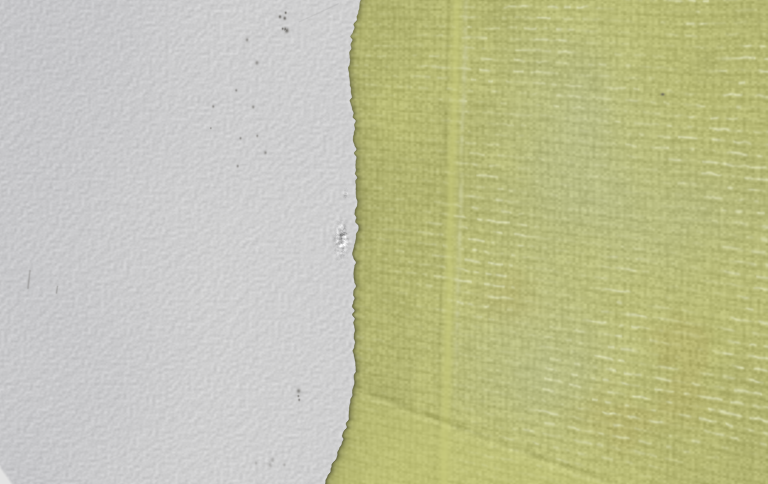
A WebGL 2 fragment shader for this texture:

```glsl
#version 300 es
precision highp float;
// A torn white plaster sheet on the left, uncovering yellow woven mesh on the right.
uniform vec2 u_resolution;
out vec4 outColor;

const vec3 PLASTER_LIGHT = vec3(0.812, 0.812, 0.814);
const vec3 PLASTER_SHADE = vec3(0.758, 0.760, 0.774);
const vec3 MESH_BASE = vec3(0.735, 0.742, 0.462);
const vec3 MESH_DARK = vec3(0.675, 0.682, 0.425);
const vec3 MESH_PALE = vec3(0.728, 0.745, 0.535);
const vec3 MESH_OCHRE = vec3(0.705, 0.685, 0.415);
const vec3 THREAD = vec3(0.825, 0.835, 0.660);
const vec3 RIDGE = vec3(0.780, 0.790, 0.475);
const vec3 DIRT = vec3(0.36, 0.35, 0.33);

float hash(vec2 p) {
  vec3 q = fract(vec3(p.xyx) * 0.1031);
  q += dot(q, q.yzx + 33.33);
  return fract((q.x + q.y) * q.z);
}

float noise(vec2 p) {
  vec2 i = floor(p), f = fract(p);
  f = f * f * (3.0 - 2.0 * f);
  return mix(mix(hash(i), hash(i + vec2(1, 0)), f.x),
             mix(hash(i + vec2(0, 1)), hash(i + vec2(1, 1)), f.x), f.y);
}

float fbm(vec2 p) {
  float sum = 0.0, amp = 0.5;
  for (int i = 0; i < 4; i++) {
    sum += amp * noise(p);
    p = p * 2.03 + 17.1;
    amp *= 0.5;
  }
  return sum;
}

float bell(float x, float width) { return exp(-x * x / (width * width)); }
float spot(vec2 p, vec2 centre, vec2 size) { vec2 d = (p - centre) / size; return exp(-dot(d, d)); }

float segment(vec2 p, vec2 a, vec2 b, float width) {
  vec2 ab = b - a;
  float t = clamp(dot(p - a, ab) / dot(ab, ab), 0.0, 1.0);
  return bell(length(p - a - t * ab), width);
}

// Small dark pits scattered around a centre
float specks(vec2 p, vec2 centre, vec2 spread, int count, float seed) {
  float mask = 0.0;
  for (int i = 0; i < count; i++) {
    vec2 key = vec2(float(i) * 3.7 + 1.0, seed);
    vec2 offset = vec2(hash(key), hash(key + 41.3)) * 2.0 - 1.0;
    float size = mix(0.0018, 0.0040, hash(key + 9.1));
    mask = max(mask, spot(p, centre + offset * spread, vec2(size, size * 1.2)));
  }
  return mask;
}

// Horizontal position of the torn edge at height y
float tornEdge(float y) {
  float curl = max(0.25 - y, 0.0) / 0.25;
  float x = 0.733 - 0.062 * curl * curl + 0.0065 * bell(y - 0.59, 0.09);
  x += 0.014 * smoothstep(0.92, 1.0, y) - 0.009 * bell(y - 0.87, 0.09);
  return x + 0.008 * (fbm(vec2(y * 38.0, 4.0)) - 0.47) + 0.006 * (noise(vec2(y * 120.0, 9.0)) - 0.5);
}

vec3 plaster(vec2 p, float gap) {
  float light = 0.42 + 0.55 * smoothstep(0.0, 0.5, p.x) - 0.15 * p.y * (1.0 - p.x);
  vec3 col = mix(PLASTER_SHADE, PLASTER_LIGHT, clamp(light + 0.4 * (fbm(p * 4.0) - 0.47), 0.0, 1.0));
  // Fine grain lit from the upper left
  vec2 g = p * vec2(150.0, 170.0);
  col += 0.050 * (noise(g) - noise(g + vec2(-0.6, 0.7))) + 0.022 * (noise(g * 1.9) - 0.5);
  // Pits, scratches and rusty streaks
  float pits = specks(p, vec2(0.585, 0.955), vec2(0.010, 0.020), 6, 2.0);
  pits = max(pits, 0.65 * specks(p, vec2(0.49, 0.78), vec2(0.065, 0.15), 10, 5.0));
  pits = max(pits, 0.8 * specks(p, vec2(0.613, 0.19), vec2(0.007, 0.017), 3, 8.0));
  pits = max(pits, 0.35 * specks(p, vec2(0.57, 0.04), vec2(0.05, 0.012), 4, 11.0));
  pits = max(pits, 0.35 * segment(p, vec2(0.058, 0.405), vec2(0.062, 0.44), 0.0022));
  pits = max(pits, 0.4 * segment(p, vec2(0.117, 0.395), vec2(0.119, 0.408), 0.002));
  col = mix(col, DIRT, 0.75 * pits);
  col -= 0.04 * segment(p, vec2(0.62, 0.955), vec2(0.70, 0.992), 0.0018);
  // Crumbled chip beside the edge
  float chip = max(spot(p, vec2(0.707, 0.504), vec2(0.013, 0.032)), 0.5 * spot(p, vec2(0.716, 0.60), vec2(0.006, 0.012)));
  col += chip * 0.75 * (fbm(p * 130.0) - fbm(p * 130.0 + vec2(-0.7, 0.7)) - 0.05);
  col += 0.03 * bell(gap + 0.004, 0.004) * noise(p * 90.0);
  return mix(col, vec3(0.89), 1.0 - smoothstep(0.020, 0.030, p.x + p.y * 0.7));
}

vec3 mesh(vec2 p, float gap) {
  float depth = 1.0 - p.y, along = p.x - 0.73;
  // Broad mottled stains
  float cloud = fbm(p * vec2(6.0, 5.0) + 3.0);
  float pale = spot(p, vec2(1.20, 0.70), vec2(0.16, 0.22)) + spot(p, vec2(1.12, 0.27), vec2(0.17, 0.17))
             + 0.8 * spot(p, vec2(1.44, 0.53), vec2(0.16, 0.14));
  float ochre = spot(p, vec2(1.42, 0.27), vec2(0.10, 0.09)) + spot(p, vec2(1.32, 0.14), vec2(0.10, 0.07))
              + 0.5 * spot(p, vec2(1.06, 0.39), vec2(0.07, 0.06));
  vec3 col = mix(MESH_BASE, MESH_DARK, smoothstep(0.40, 0.70, cloud) * 0.6);
  col = mix(col, MESH_PALE, clamp(pale * (0.25 + 1.0 * cloud), 0.0, 0.8));
  col = mix(col, MESH_OCHRE, clamp(ochre * smoothstep(0.3, 0.65, fbm(p * 14.0)), 0.0, 0.6));
  col = mix(col, MESH_DARK, 0.45 * smoothstep(1.2, 1.6, p.x) * p.y);
  // Woven rows fanning out to the right, crossed by fine columns
  float row = (depth - 0.02 * along) / (1.0 + 0.22 * along) * 48.0 + 0.35 * noise(p * 9.0);
  row += 0.16 * (noise(p * 70.0) - 0.5);
  float column = along / (1.0 + 0.25 * along) * 88.0 + 0.5 * noise(p.yx * 14.0);
  float dash = noise(vec2(column * 1.1 + 7.3 * floor(row), floor(row) * 5.0));
  float thread = bell(fract(row) - 0.5, 0.14);
  float warp = bell(fract(column) - 0.5, 0.25);
  float wear = 0.25 + 0.75 * smoothstep(0.3, 0.6, fbm(p * 7.0 + 20.0));
  wear *= mix(0.35, 1.0, smoothstep(0.80, 1.0, p.x)) * smoothstep(0.0, 0.2, p.y + 0.05);
  col = mix(col, THREAD, thread * wear * (0.12 + 0.75 * smoothstep(0.35, 0.8, dash)));
  col -= 0.028 * (bell(fract(row) - 0.85, 0.15) - 0.2) + 0.022 * (warp - 0.4);
  col += 0.075 * (noise(p * vec2(170.0, 200.0)) - 0.5) + 0.04 * (fbm(p * 60.0) - 0.47);
  // Vertical overlap ridge with a broken pale thread beside it
  float ridge = p.x - mix(0.919, 0.946, p.y) + 0.003 * (noise(p * 30.0) - 0.5);
  col = mix(col, RIDGE, 0.6 * bell(ridge, 0.010));
  col = mix(col, THREAD, 0.6 * noise(p * vec2(20.0, 80.0)) * bell(ridge - 0.019, 0.005) * smoothstep(0.1, 0.4, p.y));
  col -= 0.03 * bell(ridge + 0.016, 0.005);
  // Slanted seam near the bottom
  float seam = p.y - 0.205 + 0.40 * along - 0.05 * along * along + 0.004 * (noise(p * 40.0) - 0.5);
  col = mix(col, RIDGE, 0.3 * smoothstep(0.0, -0.03, seam));
  col -= 0.075 * noise(p * 45.0 + 5.0) * bell(seam, 0.006) - 0.03 * bell(seam + 0.012, 0.006);
  col = mix(col, DIRT, 0.7 * spot(p, vec2(1.372, 0.805), vec2(0.004, 0.003)));
  // Shadow cast by the plaster
  float shadow = 0.45 * exp(-max(gap, 0.0) / 0.006) + 0.06 * exp(-max(gap, 0.0) / 0.04);
  return col * (1.0 - shadow * mix(1.0, 0.7, p.y));
}

void main() {
  vec2 p = gl_FragCoord.xy / u_resolution * vec2(1.59, 1.0);
  float gap = p.x - tornEdge(p.y);
  float soft = 0.8 / u_resolution.y;
  vec3 col = mix(plaster(p, gap), mesh(p, gap), smoothstep(-soft, soft, gap));
  outColor = vec4(clamp(col, 0.0, 1.0), 1.0);
}
```
